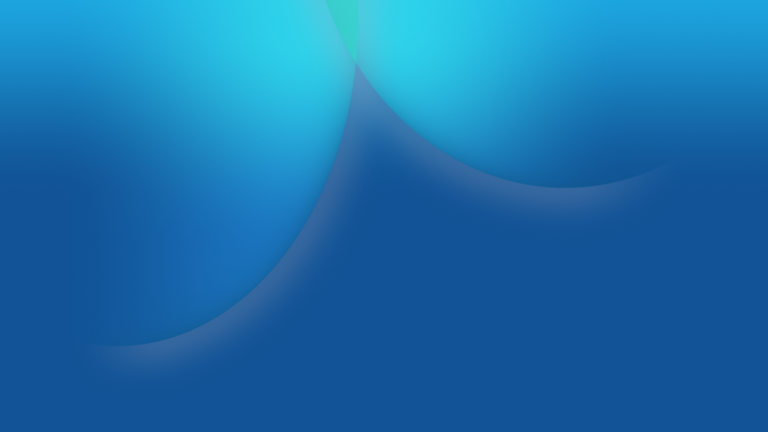
A Shadertoy shader for this background:

```glsl
// Approximate signed distance to an ellipse
float ellipseDistance(vec2 p, vec2 center, vec2 radii) {
    vec2 q = (p - center) / radii;
    float k = length(q);
    return k * (k - 1.0) / max(length(q / radii), 0.001);
}

float hash(vec2 p) {
    return fract(sin(dot(p, vec2(12.9898, 78.233))) * 43758.5453);
}

// Coloured petal with a soft dark rim on its inner side
vec3 fillPetal(vec3 base, float d, float aa, float opacity, float reach, float height) {
    vec3 glow = mix(vec3(0.11, 0.48, 0.78), vec3(0.18, 0.83, 0.92),
                    smoothstep(0.42, 0.92, height));
    vec3 petal = mix(base, glow, opacity);
    float rim = exp(min(d, 0.0) / 0.035) * reach;
    petal = mix(petal, vec3(0.06, 0.34, 0.54), rim * mix(0.55, 0.2, smoothstep(0.5, 0.95, height)));
    return mix(base, petal, smoothstep(aa, -aa, d));
}

// Pale halo that fades away from the outer side
vec3 addHalo(vec3 base, float d, float aa, float reach) {
    float halo = exp(-pow(max(d, 0.0) / 0.06, 2.0));
    return mix(base, vec3(0.75, 0.71, 0.76), 0.21 * halo * reach * smoothstep(-aa, aa, d));
}

void mainImage(out vec4 fragColor, in vec2 fragCoord) {
    vec2 p = fragCoord / iResolution.y;
    p.x += 0.5 * (16.0 / 9.0 - iResolution.x / iResolution.y);
    float aa = 1.0 / iResolution.y;

    // Deep blue lit from above
    vec3 color = mix(vec3(0.067, 0.325, 0.588), vec3(0.11, 0.64, 0.87),
                     smoothstep(0.54, 1.06, p.y) * 1.05);

    float left = ellipseDistance(p, vec2(0.273, 0.954), vec2(0.556, 0.755));
    float right = ellipseDistance(p, vec2(1.308, 1.278), vec2(0.602, 0.713));
    float leftReach = smoothstep(0.15, 0.4, p.x);
    float rightReach = smoothstep(1.6, 1.3, p.x);

    // Petals
    color = fillPetal(color, left, aa, smoothstep(0.12, 0.74, p.x), leftReach, p.y);
    color = fillPetal(color, right, aa, smoothstep(1.46, 0.88, p.x), rightReach, p.y);

    // Green sliver where they overlap
    float overlap = smoothstep(aa, -aa, max(left, right));
    color = mix(color, vec3(0.24, 0.82, 0.79), 0.8 * overlap);

    // Outer halos
    color = addHalo(color, left, aa, leftReach);
    color = addHalo(color, right, aa, rightReach);

    // Dither against banding
    color += (hash(fragCoord) - 0.5) / 255.0;
    fragColor = vec4(color, 1.0);
}
```
